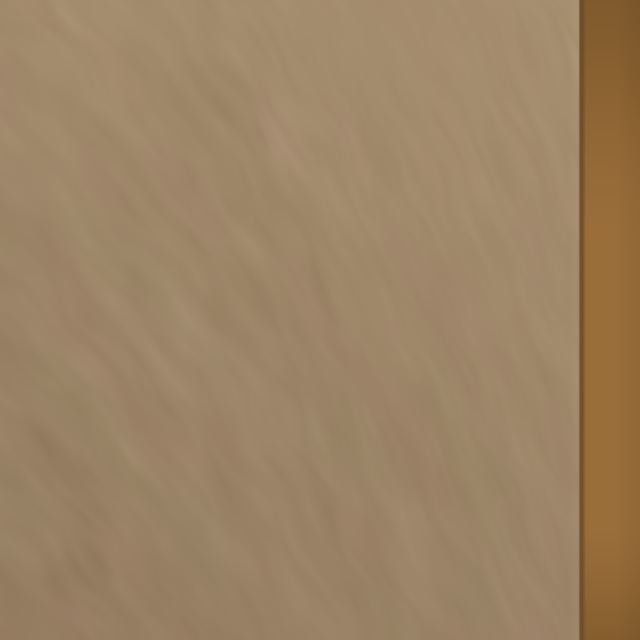
This texture is drawn by a Shadertoy shader. Its source:

```glsl
vec3 hash3(vec2 cell) {
    vec3 q = fract(vec3(cell.xyx) * vec3(0.1031, 0.1030, 0.0973));
    q += dot(q, q.yxz + 33.33);
    return fract((q.xxy + q.yzz) * q.zyx);
}

// Cellular noise: one soft light or dark blob per cell
float blobs(vec2 p) {
    vec2 cell = floor(p);
    float sum = 0.0;
    for (int j = -1; j <= 1; j++) {
        for (int i = -1; i <= 1; i++) {
            vec2 neighbour = cell + vec2(i, j);
            vec3 rnd = hash3(neighbour + 71.0);
            vec2 offset = p - neighbour - rnd.xy;
            float falloff = max(0.0, 1.0 - dot(offset, offset));
            sum += (rnd.z * 2.0 - 1.0) * falloff * falloff;
        }
    }
    return sum;
}

// Plaster with slanted streaks that steepen and tighten to the right
vec3 plaster(vec2 uv) {
    float across = uv.y + 1.1 * uv.x + 0.8 * uv.x * uv.x;
    float along = 0.6 * uv.x - 0.8 * uv.y;
    across += 0.008 * sin(along * 31.0 + 2.0 * sin(across * 9.0));
    vec2 grain = vec2(across, along);

    float broad = blobs(grain * vec2(9.0, 5.0));
    float streak = blobs(grain * vec2(21.0, 10.0) + 13.7);
    float fine = blobs(grain * vec2(43.0, 20.0) + 41.3);
    float patches = 0.65 + 0.35 * blobs(uv * 4.0 + 5.0);
    float relief = 0.007 * broad + patches * (0.016 * streak + 0.012 * fine);
    relief *= mix(1.15, 0.8, smoothstep(0.0, 0.8, uv.x));

    vec3 color = mix(vec3(0.585, 0.495, 0.385), vec3(0.655, 0.56, 0.44),
                     clamp(0.3 * uv.x + 0.65 * uv.y, 0.0, 1.0));
    float blush = blobs(grain * vec2(12.0, 7.0) + 87.0);
    return color + relief + vec3(0.004, -0.004, 0.002) * blush;
}

// Warm ochre strip, shaded toward its top and bottom
vec3 ochreStrip(vec2 uv) {
    float light = smoothstep(-0.1, 0.2, uv.y) * (1.0 - smoothstep(0.6, 1.1, uv.y));
    vec3 color = mix(vec3(0.49, 0.345, 0.17), vec3(0.605, 0.43, 0.225), light);
    return color * (1.0 - 0.05 * smoothstep(0.96, 1.0, uv.x));
}

void mainImage(out vec4 fragColor, in vec2 fragCoord) {
    vec2 uv = fragCoord / iResolution.xy;
    float edge = 0.906;
    float blur = max(0.0015, 0.75 / iResolution.x);

    vec3 wall = plaster(uv);
    wall += 0.015 * smoothstep(edge - 0.02, edge - 0.003, uv.x);
    vec3 color = mix(wall, ochreStrip(uv), smoothstep(edge - blur, edge + blur, uv.x));

    // Dark seam, fading softly into the strip
    float seam = smoothstep(edge - 2.0 * blur, edge + blur, uv.x)
               * (1.0 - smoothstep(edge + 0.003, edge + 0.011, uv.x));
    color = mix(color, vec3(0.40, 0.29, 0.155), 0.8 * seam);

    fragColor = vec4(color, 1.0);
}
```
